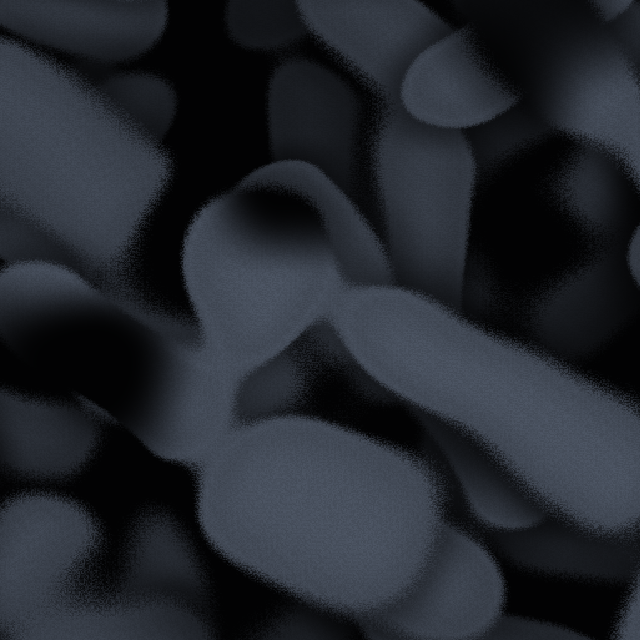
Reproduce this background procedurally as a WebGL 2 fragment shader.

```glsl
#version 300 es
precision highp float;
// Dim slate-blue soft blobs floating at several depths, with grainy blurred edges.

#define LAYERS 5
#define CELL_FAR 0.30
#define CELL_NEAR 0.40
#define PRESENCE 0.66
#define BLEND 0.22
#define WARP 0.05
#define BLUR_MIN 0.004
#define BLUR_MAX 0.034
#define GRAIN_SIZE 0.00195
#define GRAIN_TONE 0.07
#define SLATE vec3(0.285, 0.317, 0.370)
#define NIGHT vec3(0.008, 0.009, 0.012)

uniform vec2 u_resolution;
out vec4 fragColor;

float hash(vec2 p) {
    return fract(sin(dot(p, vec2(127.1, 311.7))) * 43758.5453);
}

float noise(vec2 p) {
    vec2 cell = floor(p), f = fract(p);
    f = f * f * (3.0 - 2.0 * f);
    float low = mix(hash(cell), hash(cell + vec2(1.0, 0.0)), f.x);
    float high = mix(hash(cell + vec2(0.0, 1.0)), hash(cell + 1.0), f.x);
    return mix(low, high, f.y);
}

mat2 rotation(float angle) {
    float c = cos(angle), s = sin(angle);
    return mat2(c, s, -s, c);
}

float smoothUnion(float a, float b, float k) {
    float h = max(k - abs(a - b), 0.0) / k;
    return min(a, b) - h * h * k * 0.25;
}

// Distance to a capsule centred on the origin, lying along x.
float capsule(vec2 p, float halfLength, float radius) {
    p.x -= clamp(p.x, -halfLength, halfLength);
    return length(p) - radius;
}

// Distance, in cells, to the merged capsules of one layer.
float blobs(vec2 p, float seed) {
    vec2 home = floor(p);
    float d = 1.0;
    for (int y = -1; y <= 1; y++) {
        for (int x = -1; x <= 1; x++) {
            vec2 cell = home + vec2(x, y);
            vec2 key = cell + seed * 17.3;
            if (hash(key + 5.1) > PRESENCE) continue;
            vec2 centre = cell + 0.2 + 0.6 * vec2(hash(key), hash(key + 9.7));
            vec2 q = rotation(6.2832 * hash(key + 3.3)) * (p - centre);
            float halfLength = mix(0.12, 0.42, hash(key + 7.9));
            float radius = mix(0.19, 0.27, hash(key + 2.4));
            d = smoothUnion(d, capsule(q, halfLength, radius), BLEND);
        }
    }
    return d;
}

void main() {
    vec2 uv = gl_FragCoord.xy / min(u_resolution.x, u_resolution.y);
    vec2 grainCell = floor(uv / GRAIN_SIZE);
    float grain = hash(grainCell) - 0.5;
    float tone = 0.0;

    // Paint the layers from far to near.
    for (int i = 0; i < LAYERS; i++) {
        float seed = float(i) + 1.0;
        float depth = float(i) / float(LAYERS - 1);
        float size = mix(CELL_FAR, CELL_NEAR, depth);

        // Bend the space so that the capsules become organic.
        vec2 bend = vec2(noise(uv * 5.0 + seed * 3.7), noise(uv * 5.0 - seed * 6.1)) - 0.5;
        vec2 p = rotation(0.4 + 1.3 * seed) * (uv + 2.0 * WARP * bend) / size;
        float d = blobs(p + seed * 4.3, seed) * size;

        // Uneven focus, with grain scattered across the blurred edge.
        float focus = noise(uv * 3.0 + seed * 8.9);
        float blur = mix(BLUR_MIN, BLUR_MAX, focus * focus * mix(1.3, 0.7, depth));
        float scatter = (hash(grainCell + seed * 31.0) - 0.5) * blur * 0.9;
        float cover = 1.0 - smoothstep(-blur, blur, d + scatter);

        // Broad light and shadow, a soft body gradient and a faint rim.
        float light = noise(uv * 3.4 + seed * 12.7) + 0.22 * (uv.y - 0.4);
        float shade = smoothstep(0.16, 0.50, light);
        float body = mix(0.86, 1.0, smoothstep(0.0, 0.09, -d));
        float rim = 0.10 * exp(-abs(d + 0.012) / 0.008) * (1.0 - focus);
        float blobTone = mix(0.36, 1.0, pow(depth, 0.8)) * shade * (body + rim);

        // Shadow cast on whatever lies behind, then the blob itself.
        tone *= mix(0.55, 1.0, smoothstep(-0.01, 0.07, d));
        tone = mix(tone, blobTone, cover);
    }

    tone *= 1.0 + 2.0 * GRAIN_TONE * grain;
    fragColor = vec4(mix(NIGHT, SLATE, clamp(tone, 0.0, 1.1)), 1.0);
}
```
